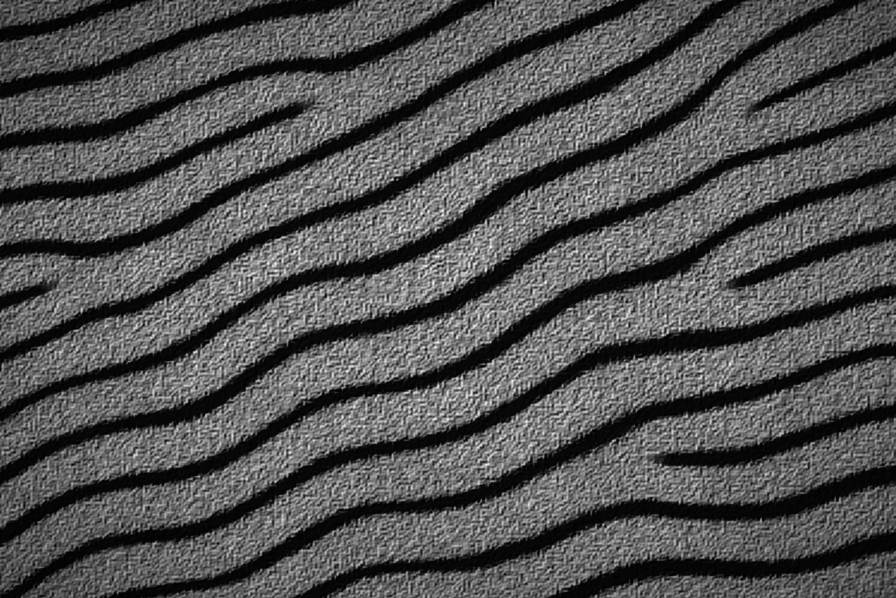
A Shadertoy shader for this texture:

```glsl
// Wind ripples in dark, grainy sand: slanted crests parted by black troughs.
// The troughs are integer levels of a warped phase field; angle terms added
// to the phase make troughs fork, and embossed noise gives the grains.

const float DENSITY     = 10.4;   // ripples per canvas height
const float SPREAD      = 0.5;    // how far ripples fan out to the right
const float FAN_CENTER  = 0.3;    // depth about which they fan out
const float SLOPE       = 0.34;   // rise of the troughs
const float PHASE_SHIFT = 0.05;
const float WAVE_LENGTH = 0.46;   // sideways undulation
const float WAVE_HEIGHT = 0.015;
const float WOBBLE      = 0.014;  // irregular bending
const float TROUGH_HALF = 0.078;  // in parts of a ripple
const float TROUGH_SOFT = 0.11;
const float FORK_FADE   = 0.045;
const float GRAIN_SCALE = 250.0;  // grains per canvas height
const float GRAIN_POWER = 0.62;
const float PIT_CELL    = 0.17;
const float PIT_RADIUS  = 0.006;
const float VIGNETTE    = 0.95;
const vec3  SAND_COLOR   = vec3(0.51);
const vec3  TROUGH_COLOR = vec3(0.03);
const float TAU = 6.2831853;

float hash(vec2 p) {
    vec3 q = fract(p.xyx * 0.1031);
    q += dot(q, q.yzx + 33.33);
    return fract((q.x + q.y) * q.z);
}

float noise(vec2 p) {
    vec2 cell = floor(p), f = fract(p);
    f = f * f * (3.0 - 2.0 * f);
    return mix(mix(hash(cell), hash(cell + vec2(1, 0)), f.x),
               mix(hash(cell + vec2(0, 1)), hash(cell + vec2(1, 1)), f.x), f.y);
}

// Adds one trough on the right (charge 1) or the left (charge -1) of a fork.
void addFork(vec2 offset, float charge, inout float phase, inout float depth) {
    phase += charge * atan(offset.y, offset.x) / TAU;
    depth *= mix(0.15, 1.0, smoothstep(0.0, FORK_FADE, length(offset)));
}

// Returns the ripple phase in x and the trough depth in y; p.y points down.
vec2 rippleField(vec2 p) {
    float growth = mix(0.45, 1.0, smoothstep(0.1, 0.7, p.y));
    float wave = WAVE_HEIGHT * growth
               * cos(TAU * (p.x - 0.6 - 0.25 * p.y) / WAVE_LENGTH);
    float wobble = WOBBLE * (noise(p * vec2(5.0, 4.0) + 7.0) - 0.5)
                 + 0.5 * WOBBLE * (noise(p * 13.0 + 31.0) - 0.5);
    float density = DENSITY - SPREAD * p.x * p.x * p.x;
    float phase = density * (p.y - FAN_CENTER - wave - wobble)
                + DENSITY * SLOPE * p.x + PHASE_SHIFT;
    float depth = 1.0;

    // Forks in a bent column on the right
    for (int i = 0; i < 3; i++) {
        float k = float(i);
        addFork(p - vec2(1.24 - 0.04 * k * k, 0.2 + 0.28 * k), 1.0, phase, depth);
    }
    // Forks on a diagonal at the upper left
    for (int i = 0; i < 2; i++) {
        addFork(p - vec2(0.1, 0.46) - vec2(0.43, -0.3) * float(i), -1.0, phase, depth);
    }
    return vec2(phase, depth);
}

// Small sparse hollows with a shaded side and a lit side.
float pits(vec2 p) {
    vec2 cell = floor(p / PIT_CELL);
    vec2 center = 0.2 + 0.6 * vec2(hash(cell + 3.0), hash(cell + 17.0));
    vec2 offset = p - (cell + center) * PIT_CELL;
    float radius = PIT_RADIUS * (0.5 + 0.6 * hash(cell + 41.0));
    float inside = 1.0 - smoothstep(0.5 * radius, 1.3 * radius, length(offset));
    float present = step(0.6, hash(cell + 59.0));
    return present * inside * (0.35 - 0.5 * (offset.x + offset.y) / radius);
}

void mainImage(out vec4 fragColor, in vec2 fragCoord) {
    vec2 uv = fragCoord / iResolution.xy;
    vec2 p = vec2(fragCoord.x / iResolution.y, 1.0 - uv.y);

    // Grains, lit from one side
    vec2 g = p * GRAIN_SCALE;
    float grain = noise(g) - noise(g + vec2(0.7, 0.6))
                + 0.4 * (noise(g * 0.55 + 90.0) - 0.5);

    // Troughs with grainy edges and uneven width
    vec2 ripple = rippleField(p);
    float fromTrough = abs(fract(ripple.x + 0.5) - 0.5);
    float halfWidth = TROUGH_HALF * (0.65 + 0.7 * noise(p * 6.0 + 50.0));
    float trough = ripple.y * (1.0 - smoothstep(halfWidth, halfWidth + TROUGH_SOFT,
                                                fromTrough + 0.05 * grain));

    // Sand tone: rounded crests, slow patches, grains and pits
    float crest = 0.84 + 0.2 * sin(0.5 * TAU * fract(ripple.x));
    float patches = 0.94 + 0.12 * noise(p * 9.0 + 20.0);
    float tone = crest * patches * (1.0 + GRAIN_POWER * 1.6 * grain) - 0.6 * pits(p);
    vec3 color = mix(SAND_COLOR * max(tone, 0.0),
                     TROUGH_COLOR * (1.0 + grain), trough);

    // Darkened corners
    vec2 fromCenter = uv - 0.5;
    color *= 1.0 - VIGNETTE * dot(fromCenter, fromCenter);
    fragColor = vec4(clamp(color, 0.0, 1.0), 1.0);
}
```
